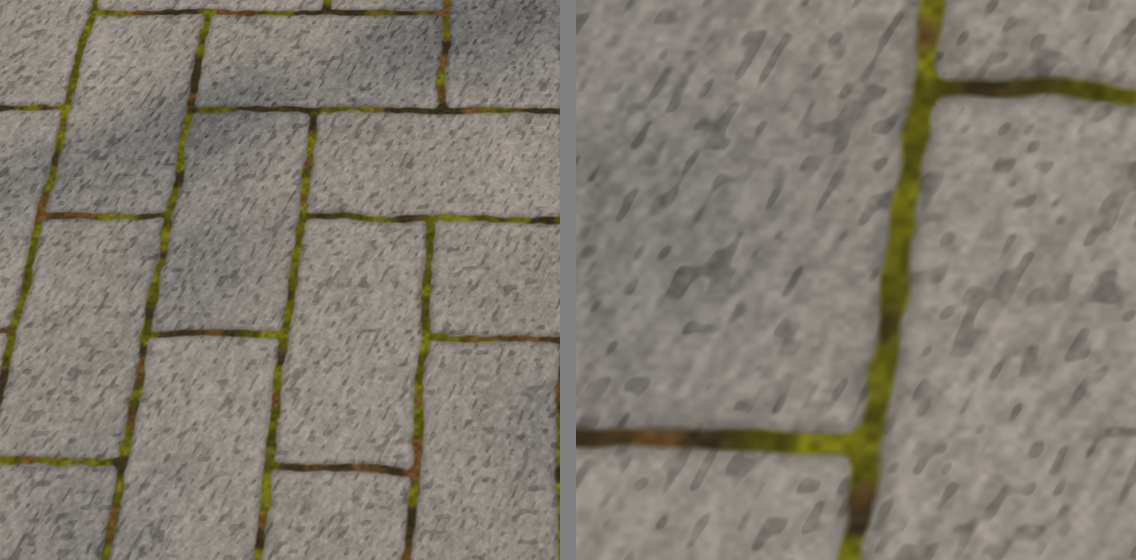
Left: the whole. Right: its middle third, enlarged.
Give the GLSL for this texture, as a WebGL 1 fragment shader.

```glsl
precision highp float;
// Granite-grey paving blocks (2:1, herringbone changing to running columns)
// seen in perspective. Each point is projected back onto the ground grid,
// assigned to its block, then shaded with grain, soft shadows and mossy joints.

uniform vec2 u_resolution;

// Ground plane: canvas = (AXIS_U * u + AXIS_V * v + ORIGIN) / (1 + dot(TILT, uv))
const vec2 AXIS_U = vec2(0.207, 0.0);
const vec2 AXIS_V = vec2(-0.0475, 0.1634);
const vec2 ORIGIN = vec2(0.163, 0.0221);
const vec2 TILT = vec2(-0.006, -0.0446);

const float PATTERN_PERIOD = 8.0;
const float JOINT_HALF_WIDTH = 0.025;
const float JOINT_SOFTNESS = 0.013;
const float CORNER_RADIUS = 0.07;
const float GRAIN_STRENGTH = 0.62;
const float FLECK_STRENGTH = 0.36;
const float SHADOW_STRENGTH = 0.36;

const vec3 STONE_LIGHT = vec3(0.655, 0.622, 0.585);
const vec3 STONE_DARK = vec3(0.365, 0.348, 0.325);
const vec3 SHADOW_TINT = vec3(0.95, 0.98, 1.02);
const vec3 SOIL_DARK = vec3(0.22, 0.185, 0.12);
const vec3 SOIL_RUST = vec3(0.39, 0.28, 0.15);
const vec3 MOSS_DARK = vec3(0.27, 0.26, 0.08);
const vec3 MOSS_BRIGHT = vec3(0.46, 0.45, 0.10);

float hash(vec2 p) {
  vec3 q = fract(p.xyx * 0.1031);
  q += dot(q, q.yzx + 33.33);
  return fract((q.x + q.y) * q.z);
}

float noise(vec2 p) {
  vec2 i = floor(p), f = fract(p);
  f = f * f * (3.0 - 2.0 * f);
  return mix(mix(hash(i), hash(i + vec2(1.0, 0.0)), f.x),
             mix(hash(i + vec2(0.0, 1.0)), hash(i + vec2(1.0, 1.0)), f.x), f.y);
}

// Inverse perspective; s has its origin at the upper left
vec2 groundFromCanvas(vec2 s) {
  vec2 colU = AXIS_U - TILT.x * s;
  vec2 colV = AXIS_V - TILT.y * s;
  vec2 rhs = s - ORIGIN;
  float det = colU.x * colV.y - colV.x * colU.y;
  return vec2(rhs.x * colV.y - rhs.y * colV.x,
              rhs.y * colU.x - rhs.x * colU.y) / det;
}

// Centre (xy) and half size (zw) of the block covering p
vec4 blockAt(vec2 p) {
  vec2 cell = floor(p);
  float diagonal = floor(mod(cell.x - cell.y + 0.5, PATTERN_PERIOD));
  if (diagonal == 1.0) return vec4(cell + vec2(1.0, 0.5), 1.0, 0.5);
  if (diagonal == 2.0) return vec4(cell + vec2(0.0, 0.5), 1.0, 0.5);
  float lowerHalf = mod(diagonal, 2.0);
  return vec4(cell + vec2(0.5, 1.0 - lowerHalf), 0.5, 1.0);
}

float roundedBox(vec2 q, vec2 halfSize, float radius) {
  vec2 d = abs(q) - halfSize + radius;
  return length(max(d, 0.0)) + min(max(d.x, d.y), 0.0) - radius;
}

float spot(vec2 s, vec2 centre, float radius) {
  vec2 d = (s - centre) / radius;
  return exp(-dot(d, d));
}

// Soft tree shade: a diagonal band and a few pools, broken up by noise
float shade(vec2 s) {
  float band = (s.y + 0.38 * s.x - 0.36) / 0.085;
  float breakup = 0.5 + 0.7 * noise(s * 5.0 + 3.0);
  float dark = exp(-band * band) * breakup;
  dark += 0.6 * spot(s, vec2(0.36, 0.47), 0.12) + 0.5 * spot(s, vec2(0.95, 0.06), 0.16);
  dark += 0.4 * spot(s, vec2(0.18, 0.95), 0.20) + 0.5 * spot(s, vec2(1.0, 0.76), 0.11);
  float lit = spot(s, vec2(0.17, 0.13), 0.09) + spot(s, vec2(0.53, 0.10), 0.10)
            + spot(s, vec2(0.92, 0.30), 0.11);
  return dark - 0.35 * lit;
}

vec3 stoneColour(vec2 p, vec2 s, float blockSeed) {
  vec2 slanted = p + vec2(0.35 * p.y, 0.0);
  float grain = 0.6 * noise(slanted * vec2(34.0, 20.0)) + 0.4 * noise(p * 53.0 + 9.0);
  float fleck = smoothstep(0.64, 0.86, noise(slanted * vec2(31.0, 19.0) + 71.0));
  float blotch = noise(p * 4.0 + 17.0) - 0.5;
  float dark = shade(s);
  float tone = 0.72 + GRAIN_STRENGTH * (grain - 0.5) - FLECK_STRENGTH * fleck
             + 0.12 * blotch + 0.10 * (blockSeed - 0.5) - SHADOW_STRENGTH * dark;
  return mix(STONE_DARK, STONE_LIGHT, tone) * mix(vec3(1.0), SHADOW_TINT, clamp(dark, 0.0, 1.0));
}

vec3 jointColour(vec2 p, vec2 s, float upright) {
  vec3 soil = mix(SOIL_DARK, SOIL_RUST, smoothstep(0.35, 0.8, noise(p * 8.0 + 5.0)));
  vec3 moss = mix(MOSS_DARK, MOSS_BRIGHT, noise(p * 13.0 + 31.0));
  float growth = noise(p * 6.0 + 40.0) + 0.2 * upright + 0.3 * spot(s, vec2(0.68, 0.48), 0.25);
  return mix(soil, moss, smoothstep(0.42, 0.72, growth)) * (0.8 + 0.35 * noise(p * 37.0));
}

void main() {
  vec2 s = gl_FragCoord.xy / u_resolution;
  s.y = 1.0 - s.y;
  vec2 p = groundFromCanvas(s);

  // Uneven block edges
  vec2 wobble = vec2(noise(p * 3.0), noise(p * 3.0 + 50.0)) - 0.5;
  vec2 ripple = vec2(noise(p * 15.0 + 8.0), noise(p * 15.0 + 90.0)) - 0.5;
  vec2 laid = p + 0.035 * wobble + 0.018 * ripple;
  vec4 block = blockAt(laid);
  vec2 q = laid - block.xy;
  float inset = -roundedBox(q, block.zw, CORNER_RADIUS);
  vec2 toEdge = block.zw - abs(q);
  float upright = step(toEdge.x, toEdge.y);

  // Stone, its worn dark rim, then the joint
  float halfWidth = JOINT_HALF_WIDTH + 0.005 * upright + 0.016 * (noise(p * 9.0) - 0.5);
  float soft = max(JOINT_SOFTNESS, 4.0 / min(u_resolution.x, u_resolution.y));
  vec3 colour = stoneColour(p, s, hash(block.xy * 2.0 + 100.0));
  colour *= 1.0 - 0.16 * (1.0 - smoothstep(halfWidth, halfWidth + 0.05, inset));
  float joint = 1.0 - smoothstep(halfWidth - soft, halfWidth + soft, inset);
  colour = mix(colour, jointColour(p, s, upright), joint);
  gl_FragColor = vec4(colour, 1.0);
}
```
